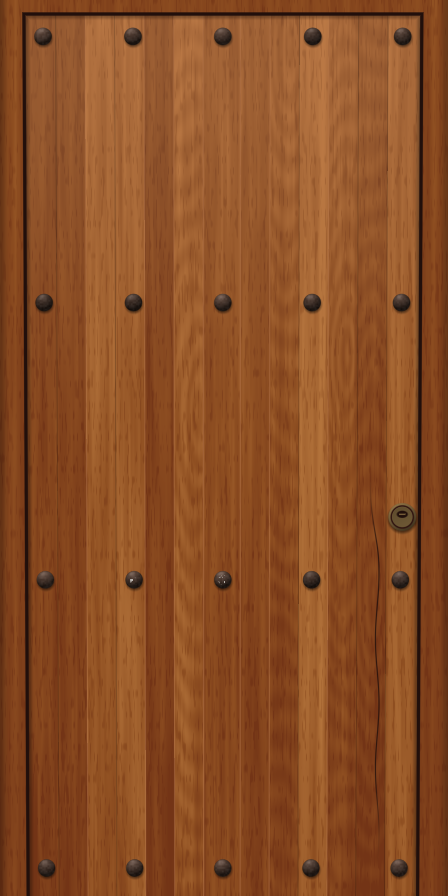
A WebGL 1 fragment shader for this texture:

```glsl
precision highp float;
uniform vec2 u_resolution;

const vec3 DARK_WOOD = vec3(0.45, 0.205, 0.085);
const vec3 MID_WOOD = vec3(0.56, 0.31, 0.13);
const vec3 LIGHT_WOOD = vec3(0.70, 0.45, 0.23);
const vec3 PALE_WOOD = vec3(0.65, 0.42, 0.26);
const vec3 GAP = vec3(0.13, 0.06, 0.045);
const vec3 IRON = vec3(0.25, 0.19, 0.16);
const vec3 BRASS = vec3(0.50, 0.40, 0.24);
const float CENTER_X = 0.4974;
const float STUD_PITCH = 0.2009;
const float STUD_RADIUS = 0.0195;

float hash(vec2 p) {
  vec3 q = fract(p.xyx * 0.1031);
  q += dot(q, q.yzx + 33.33);
  return fract((q.x + q.y) * q.z);
}

float noise(vec2 p) {
  vec2 i = floor(p), f = fract(p);
  f = f * f * (3.0 - 2.0 * f);
  return mix(mix(hash(i), hash(i + vec2(1, 0)), f.x),
             mix(hash(i + vec2(0, 1)), hash(i + vec2(1, 1)), f.x), f.y);
}

float fill(float d, float aa) { return 1.0 - smoothstep(-aa, aa, d); }

float band(float x, float first, float last) {
  return step(first - 0.5, x) * step(x, last + 0.5);
}

vec3 woodRamp(float tone) {
  vec3 c = mix(DARK_WOOD, MID_WOOD, clamp(tone * 2.0, 0.0, 1.0));
  return mix(c, LIGHT_WOOD, clamp(tone * 2.0 - 1.0, 0.0, 1.0));
}

// Long streaks plus short dark pores
float grain(vec2 p, float seed) {
  float streaks = noise(vec2(p.x * 75.0 + seed * 17.0, p.y * 1.8));
  float fibres = noise(vec2(p.x * 230.0, p.y * 5.0 + seed * 9.0));
  float pores = noise(vec2(p.x * 330.0, p.y * 42.0 + seed));
  return (streaks - 0.5) * 0.28 + (fibres - 0.5) * 0.2 - 0.22 * smoothstep(0.6, 0.95, pores);
}

// Nested growth rings, stretched into arches or nearly straight lines
float rings(vec2 local, float id, float figured) {
  vec2 center = vec2(0.25 + 0.6 * hash(vec2(id, 4.0)), mix(hash(vec2(id, 8.0)) * 2.0, 1.08, band(id, 5.0, 5.0)));
  vec2 d = (local - center) * vec2(1.0, mix(0.5, 3.2, figured));
  float wobble = noise(vec2(local.x * 2.0 + id * 7.0, local.y * 5.0));
  return sin(length(d) * 24.0 + wobble * 5.0);
}

float plankTone(float id) {
  return 0.28 + 0.42 * band(id, 2.0, 3.0) + 0.38 * band(id, 5.0, 5.0) + 0.17 * band(id, 6.0, 8.0)
    + 0.52 * band(id, 9.0, 9.0) + 0.16 * band(id, 10.0, 10.0) + 0.4 * band(id, 12.0, 12.0);
}

vec3 planks(vec2 p, float aa) {
  // The seventh plank is wider than the rest
  float widened = 0.0177 * clamp((p.x - 0.4531) / 0.0833, 0.0, 1.0);
  float u = (p.x - 0.058 - widened) / 0.0659;
  float id = clamp(floor(u), 0.0, 12.0);
  float figured = band(id, 5.0, 5.0) + band(id, 8.0, 8.0) + band(id, 10.0, 11.0);
  float tone = plankTone(id) + grain(p, id) + 0.16 * (p.y - 1.0);
  tone += (0.05 + 0.04 * figured) * rings(vec2(u - id, p.y), id, figured);
  tone += 0.16 * (noise(vec2(id * 5.3 + u * 0.8, p.y * 2.5)) - 0.5);
  vec3 color = mix(woodRamp(tone), PALE_WOOD * (0.85 + 0.3 * tone), 0.55 * smoothstep(0.9, 2.0, p.y));

  // Fine seams, some catching light and some dark
  float edge = floor(u + 0.5);
  float seam = fill(abs(u - edge) * 0.0659 - 0.0011, aa) * band(edge, 1.0, 12.0);
  vec3 seamColor = mix(color * 0.68, PALE_WOOD * 1.08, step(0.5, hash(vec2(edge, 21.0))));
  return mix(color, seamColor, seam * 0.6);
}

vec3 frameWood(vec2 p) {
  float side = min(p.x, 1.0 - p.x);
  float tone = 0.16 + 0.8 * grain(p, 31.0) + 0.1 * p.y;
  tone += 0.15 * smoothstep(0.012, 0.0, abs(side - 0.035));
  return woodRamp(tone) * mix(0.78, 1.0, smoothstep(0.0, 0.022, side));
}

vec3 crack(vec3 color, vec2 p, float aa) {
  float x = 0.842 + 0.004 * sin(21.7 * p.y - 7.76) - 0.014 * smoothstep(0.75, 0.95, p.y);
  float reach = smoothstep(0.05, 0.3, p.y) * smoothstep(0.97, 0.75, p.y);
  return mix(color, GAP, fill(abs(p.x - x) - 0.0013, aa) * reach * 0.85);
}

vec3 stud(vec3 color, vec2 d, vec2 id, float aa) {
  float shadow = fill(length(d - vec2(0.001, -0.004)) - STUD_RADIUS, 0.005);
  color *= 1.0 - 0.5 * shadow;
  vec2 n = d / STUD_RADIUS;
  float dome = sqrt(max(0.0, 1.0 - dot(n, n)));
  float light = max(0.0, dot(vec3(n, dome), normalize(vec3(-0.25, 0.7, 0.7))));
  vec3 metal = IRON * (0.45 + 0.85 * light) * (0.88 + 0.24 * hash(id + 3.0));
  metal += 0.13 * pow(light, 12.0) + 0.06 * (noise(n * 5.0 + id * 11.0) - 0.5);
  // Two studs in the second row from the bottom are scraped
  float worn = band(id.y, 1.0, 1.0) * band(id.x, 1.0, 2.0);
  float scrape = smoothstep(0.66, 0.8, noise(n * vec2(5.0, 3.5) + id * 19.0)) * fill(length(n) - 0.5, 0.15);
  metal = mix(metal, vec3(0.72, 0.7, 0.68), worn * scrape);
  return mix(color, metal, fill(length(d) - STUD_RADIUS, aa));
}

vec3 lockPlate(vec3 color, vec2 d, float aa) {
  float r = length(d);
  color *= 1.0 - 0.5 * fill(length(d + vec2(0.0, 0.004)) - 0.032, 0.005);
  float sheen = 0.8 + 0.3 * dot(d, vec2(-0.5, 0.85)) / 0.031;
  color = mix(color, BRASS * sheen, fill(r - 0.031, aa));
  color = mix(color, GAP * 1.5, fill(abs(r - 0.0245) - 0.0018, aa));
  color = mix(color, BRASS * (1.0 - 0.25 * sheen), fill(r - 0.0225, aa));
  vec2 k = d - vec2(0.0, 0.006);
  color = mix(color, GAP, fill(length(k * vec2(0.65, 1.0)) - 0.008, aa));
  return mix(color, BRASS, fill(max(abs(k.x) - 0.007, abs(k.y) - 0.0014), aa));
}

void main() {
  vec2 p = gl_FragCoord.xy / u_resolution * vec2(1.0, 2.0);
  float aa = 0.75 * max(1.0 / u_resolution.x, 2.0 / u_resolution.y);
  // The door narrows slightly toward the bottom
  vec2 q = vec2(CENTER_X + (p.x - CENTER_X) * mix(1.022, 1.0, p.y * 0.5), p.y);

  float door = max(max(0.057 - q.x, q.x - 0.938), q.y - 1.965);
  vec3 color = crack(planks(q, aa), p, aa);
  color *= 1.0 - 0.3 * smoothstep(-0.012, 0.0, door);
  color = mix(color, GAP, fill(-door, aa));
  color = mix(color, frameWood(p), fill(0.0075 - door, aa));

  // Four rows of five studs, rows opening up toward the bottom
  float column = clamp(floor((q.x - CENTER_X) / STUD_PITCH + 2.5), 0.0, 4.0);
  for (int i = 0; i < 4; i++) {
    float row = float(i);
    vec2 center = vec2(CENTER_X + (column - 2.0) * STUD_PITCH, 0.0625 + 0.6558 * row - 0.01235 * row * row);
    color = stud(color, q - center, vec2(column, row), aa);
  }
  color = lockPlate(color, p - vec2(0.898, 0.846), aa);
  gl_FragColor = vec4(color, 1.0);
}
```
